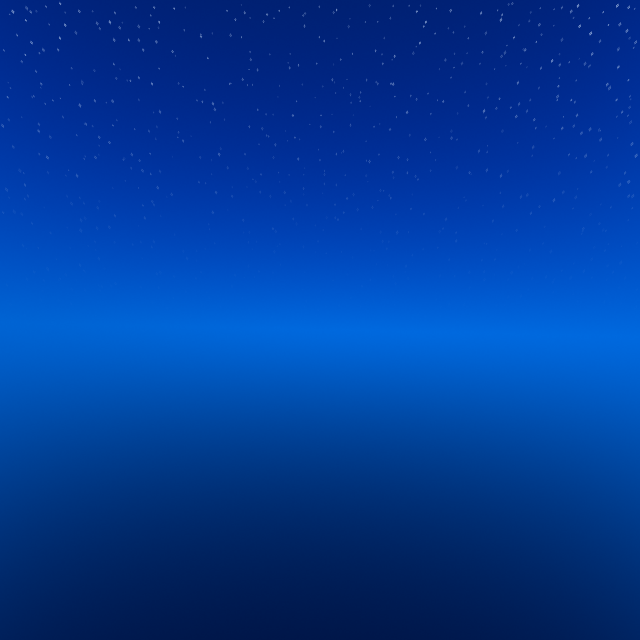
Give the GLSL for this background, as a WebGL 2 fragment shader.

```glsl
#version 300 es
precision highp float;

uniform vec2 u_resolution;
out vec4 fragColor;

const vec3 ZENITH = vec3(0.0, 0.11, 0.31);
const vec3 HORIZON = vec3(0.0, 0.41, 0.87);
const vec3 DEPTHS = vec3(0.0, 0.05, 0.22);
const vec3 STAR_TINT = vec3(0.72, 0.80, 0.93);

// Integer hash: one cell and a seed give three values in 0..1
vec3 hash3(vec2 cell, uint seed) {
    uvec3 v = uvec3(uvec2(cell), seed) * 1664525u + 1013904223u;
    v.x += v.y * v.z; v.y += v.z * v.x; v.z += v.x * v.y;
    v ^= v >> 16u;
    v.x += v.y * v.z; v.y += v.z * v.x; v.z += v.x * v.y;
    return vec3(v >> 8u) / 16777216.0;
}

// Glow that decays away from the horizon, per channel
vec3 falloff(float dist, vec3 reach, float power) {
    return exp(-pow(vec3(dist) / reach, vec3(power)));
}

// Sky above and deep water below, both lifted toward the sides
vec3 backdrop(vec2 uv) {
    float horizonY = 0.485 - 0.022 * (uv.x - 0.5);
    float side = uv.x - 0.48;
    float height = (uv.y - horizonY) * (1.0 - 1.15 * side * side);
    float dist = abs(height);
    vec3 above = mix(ZENITH, HORIZON, falloff(dist, vec3(0.20, 0.20, 0.38), 1.12));
    vec3 below = mix(DEPTHS, HORIZON, falloff(dist, vec3(0.26), 1.3));
    vec3 color = height > 0.0 ? above : below;
    float leftDim = 0.05 * (1.0 - smoothstep(0.0, 0.6, uv.x));
    return color * (1.0 - leftDim * exp(-dist * 8.0));
}

// Slanted hollow diamond with a soft rim
float diamond(vec2 p, float radius, float pixel) {
    float d = abs(p.x) * 1.5 + abs(p.y);
    float fill = 1.0 - smoothstep(radius - pixel, radius + pixel, d);
    return fill * mix(0.45, 1.0, smoothstep(0.0, radius * 0.7, d));
}

// One jittered grid of stars
float starLayer(vec2 uv, float count, float density, uint seed, float pixel) {
    vec2 grid = uv * count;
    vec2 cell = floor(grid);
    vec3 place = hash3(cell, seed);
    vec3 look = hash3(cell, seed + 17u);
    vec2 local = (fract(grid) - mix(vec2(0.18), vec2(0.82), place.xy)) / count;
    float side = uv.x - 0.5;
    local.x -= local.y * side * 0.8;
    float radius = mix(0.0012, 0.0034, look.x) * (0.8 + 0.7 * abs(side));
    float shown = step(place.z, density);
    return shown * mix(0.35, 1.0, look.y) * diamond(local, radius, pixel);
}

void main() {
    vec2 uv = gl_FragCoord.xy / u_resolution;
    float pixel = 1.0 / min(u_resolution.x, u_resolution.y);
    vec3 color = backdrop(uv);

    // Overlapping star layers fade out toward the horizon
    float stars = 0.0;
    for (int i = 0; i < 3; i++) {
        float count = 27.0 + 8.0 * float(i);
        stars = max(stars, starLayer(uv, count, 0.42, uint(i) * 101u + 7u, pixel));
    }
    float fade = pow(smoothstep(0.44, 1.08, uv.y), 1.3);
    color = mix(color, STAR_TINT, stars * fade * 0.8);

    // Fine grain hides gradient banding
    float grain = hash3(floor(uv * 512.0), 3u).x - 0.5;
    fragColor = vec4(color + grain / 255.0, 1.0);
}
```
